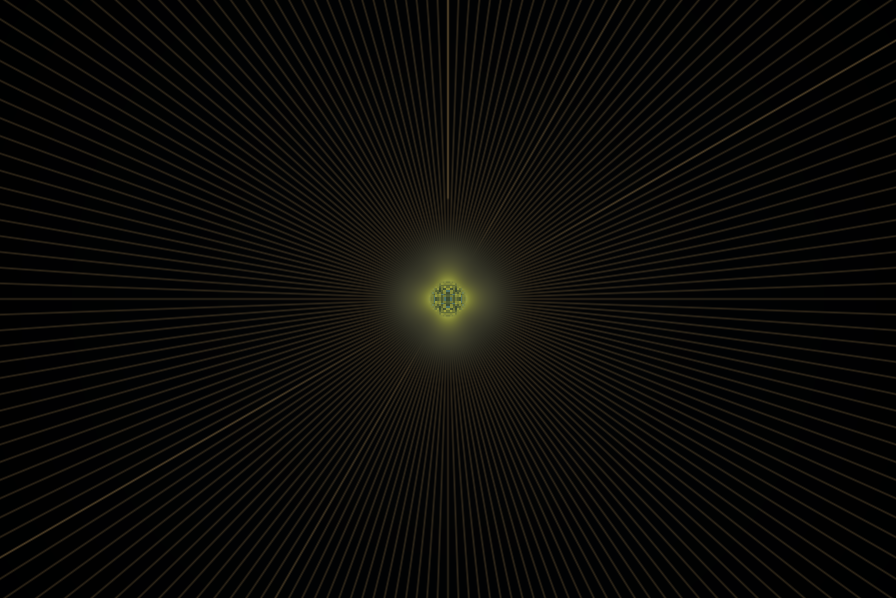
Write a Shadertoy shader that draws this background.

```glsl
// Fine golden rays spreading from a small speckled olive core on near-black.

const float TAU = 6.2831853;
const float RAYS = 180.0;

float hash(vec2 p) {
    return fract(sin(dot(p, vec2(127.1, 311.7))) * 43758.5453);
}

// Extra strength of the few rays that stand out
float accent(float ray, float r) {
    float pair = mod(ray, 90.0);
    float gain = 1.0;
    gain += 0.75 * float(pair == 15.0) * smoothstep(0.05, 0.4, r);
    gain += 0.35 * float(pair == 30.0);
    gain += 1.2 * float(ray == 45.0) * smoothstep(0.165, 0.17, r);
    return gain;
}

// Evenly spaced thin spokes with a soft edge
vec3 rays(vec2 p, float r) {
    float turn = atan(p.y, p.x) / TAU * RAYS;
    float ray = floor(turn + 0.5);
    float dist = r * abs(sin((turn - ray) * TAU / RAYS));
    float width = max(0.0029, 1.0 / iResolution.y);
    float line = max(0.0, 1.0 - dist / width);
    return vec3(0.17, 0.135, 0.08) * line * accent(ray, r);
}

// Glow where the spokes merge, slightly longer along the axes
vec3 glow(vec2 p, float r) {
    float lobes = 1.0 + 0.1 * cos(4.0 * atan(p.y, p.x));
    float light = min(0.016 * lobes / max(r, 0.001), 0.56);
    vec3 tint = mix(vec3(1.0, 0.98, 0.7), vec3(1.0, 1.02, 0.42), smoothstep(0.15, 0.5, light));
    return light * tint;
}

// Fourfold speckle inside the core
vec3 speckle(vec2 p, float r, vec3 base) {
    vec2 cell = floor(abs(p) / 0.003);
    float h = hash(cell);
    vec3 grain = mix(vec3(0.14, 0.2, 0.16), vec3(0.62, 0.62, 0.22), h);
    grain = mix(grain, vec3(0.25, 0.4, 0.42), step(0.85, hash(cell + 19.0)));
    return mix(base, grain, 0.8 * smoothstep(0.034, 0.02, r));
}

void mainImage(out vec4 fragColor, in vec2 fragCoord) {
    vec2 p = (fragCoord - 0.5 * iResolution.xy) / iResolution.y;
    float r = length(p);

    // Spokes outside, merged light inside
    vec3 core = speckle(p, r, glow(p, r));
    vec3 color = mix(core, rays(p, r), smoothstep(0.07, 0.15, r));

    // Faint cool backdrop
    color += vec3(0.007, 0.011, 0.015) * smoothstep(1.1, 0.2, r);
    fragColor = vec4(color, 1.0);
}
```
